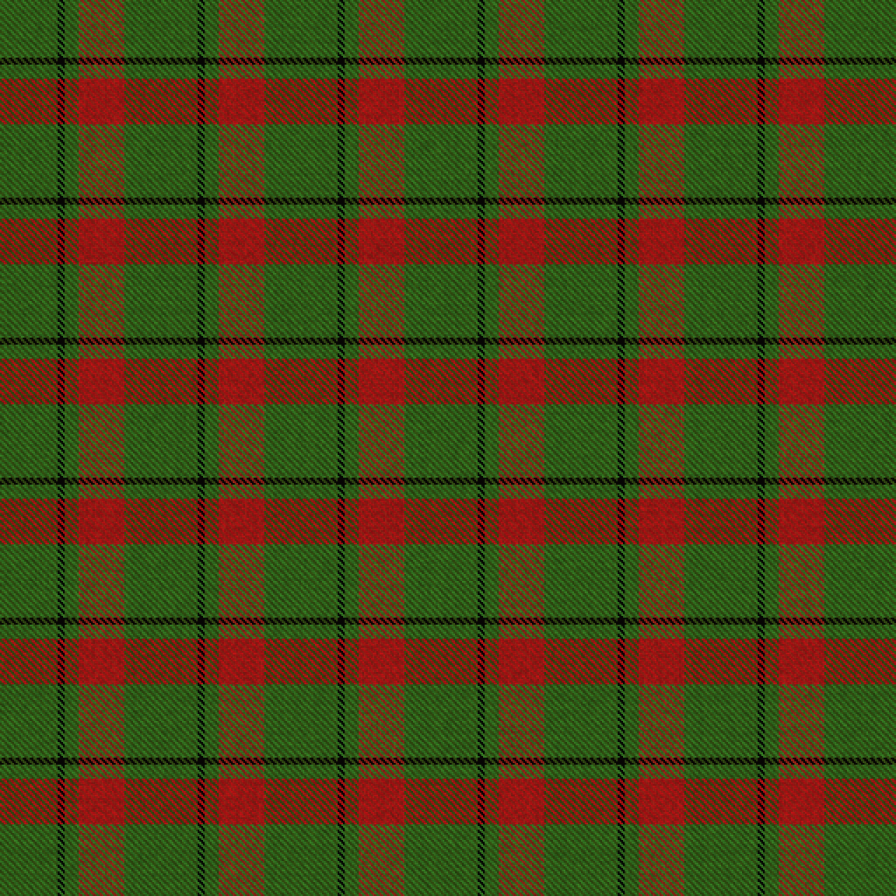
Give the GLSL for this pattern, as a three.js fragment shader.

```glsl
varying vec2 vUv;

const float REPEATS = 6.4;         // setts across and down
const float SETT = 80.0;           // threads in one sett
const vec2 BLACK_BAND = vec2(33.0, 37.0);
const vec2 RED_BAND = vec2(45.0, 71.0);
const float TWILL = 4.0;           // two over, two under
const float YARN_WEAR = 0.10;      // shade change from yarn to yarn
const float STITCH_WEAR = 0.22;    // shade change from stitch to stitch
const float CLOTH_WEAR = 0.10;     // soft mottling of the whole cloth
const float ROUNDNESS = 0.5;
const int SAMPLES = 3;             // antialiasing samples per side

const vec3 WARP_GREEN = vec3(0.18, 0.27, 0.06);
const vec3 WEFT_GREEN = vec3(0.18, 0.43, 0.12);
const vec3 WARP_RED = vec3(0.52, 0.12, 0.08);
const vec3 WEFT_RED = vec3(0.65, 0.06, 0.07);
const vec3 BLACK = vec3(0.025, 0.02, 0.015);

float hash(vec2 p) {
  vec3 q = fract(vec3(p.xyx) * 0.1031);
  q += dot(q, q.yzx + 33.33);
  return fract((q.x + q.y) * q.z);
}

vec2 gradient(vec2 cell) {
  float angle = 6.28318 * hash(cell);
  return vec2(cos(angle), sin(angle));
}

float gradientNoise(vec2 p) {
  vec2 i = floor(p);
  vec2 f = p - i;
  vec2 u = f * f * f * (f * (f * 6.0 - 15.0) + 10.0);
  vec2 e = vec2(0.0, 1.0);
  float low = mix(dot(gradient(i), f),
                  dot(gradient(i + e.yx), f - e.yx), u.x);
  float high = mix(dot(gradient(i + e), f - e),
                   dot(gradient(i + e.yy), f - e.yy), u.x);
  return mix(low, high, u.y);
}

float inBand(float thread, vec2 band) {
  return step(band.x, thread) * step(thread, band.y);
}

// Colour of one yarn from its place in the sett
vec3 yarnColor(float index, vec3 green, vec3 red) {
  float thread = mod(index + 0.5, SETT);
  vec3 color = mix(green, red, inBand(thread, RED_BAND));
  return mix(color, BLACK, inBand(thread, BLACK_BAND));
}

// Woven cloth, with p counted in threads
vec3 weave(vec2 p) {
  vec2 cell = floor(p);
  vec2 across = p - cell - 0.5;
  bool weftOver = mod(cell.x - cell.y + 0.5, TWILL) < 0.5 * TWILL;

  vec3 color = weftOver
    ? yarnColor(cell.y, WEFT_GREEN, WEFT_RED)
    : yarnColor(cell.x, WARP_GREEN, WARP_RED);
  float offset = weftOver ? across.y : across.x;
  float yarn = weftOver ? hash(vec2(cell.y, 7.0)) : hash(vec2(cell.x, 91.0));

  float shade = 1.04 - ROUNDNESS * offset * offset;
  shade += YARN_WEAR * (yarn - 0.5);
  shade += STITCH_WEAR * (hash(cell + 17.0) - 0.5);
  return color * shade;
}

void main() {
  // Rows are counted from the top edge
  vec2 threads = vec2(vUv.x, 1.0 - vUv.y) * REPEATS * SETT;
  vec2 footprint = fwidth(threads);

  vec3 color = vec3(0.0);
  for (int j = 0; j < SAMPLES; j++) {
    for (int i = 0; i < SAMPLES; i++) {
      vec2 jitter = (vec2(float(i), float(j)) + 0.5) / float(SAMPLES) - 0.5;
      color += weave(threads + jitter * footprint);
    }
  }
  color /= float(SAMPLES * SAMPLES);

  // Fibre mottling drawn out along the twill
  vec2 twill = vec2(threads.x + threads.y, threads.x - threads.y);
  float mottle = gradientNoise(twill * vec2(0.09, 0.3));
  gl_FragColor = vec4(color * (1.0 + CLOTH_WEAR * mottle), 1.0);
}
```
